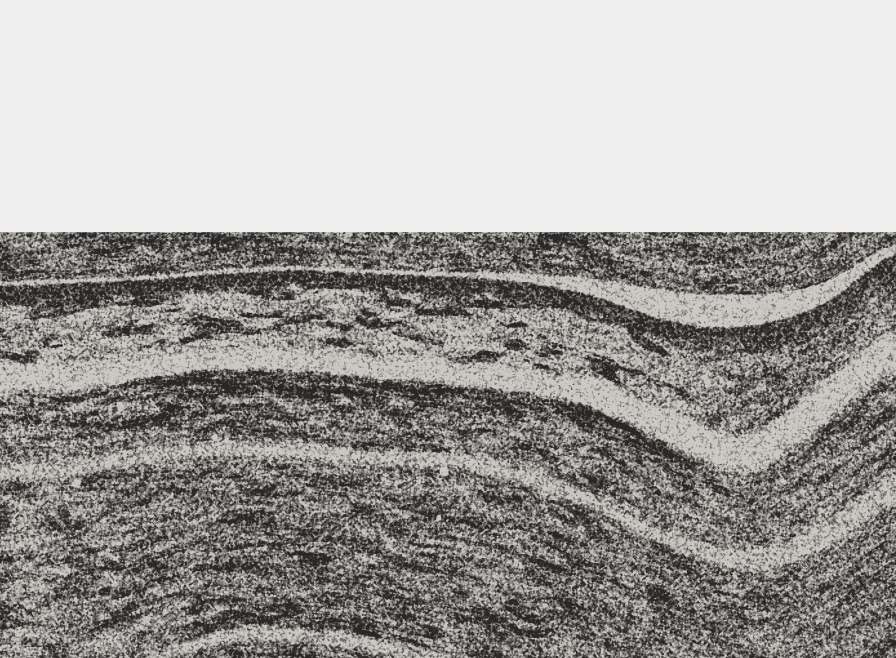
Write a Shadertoy shader that draws this texture.

```glsl
// Folded, grainy sediment layers in section below a plain pale field.
// Four spline horizons bend a depth coordinate; stretched noise along it makes
// streaks and lenses, and a fine grain turns the resulting tone into speckle.

const vec3 FIELD = vec3(0.937);
const vec3 PALE_GRAIN = vec3(0.80, 0.79, 0.77);
const vec3 DARK_GRAIN = vec3(0.16, 0.15, 0.145);
const float SECTION_TOP = 35.3;   // percent of canvas height, from the top

// Horizon depths at 13 even steps across the canvas, in percent of height
const float UPPER[13] = float[13](43.1, 42.7, 42.2, 41.3, 40.8, 41.3, 41.7,
    42.2, 43.8, 46.6, 47.2, 44.7, 37.9);
const float MIDDLE[13] = float[13](57.4, 57.2, 55.7, 54.5, 54.8, 55.7, 56.6,
    57.8, 60.1, 65.2, 68.8, 61.5, 53.5);
const float LOWER[13] = float[13](71.8, 71.3, 69.2, 68.4, 68.8, 69.5, 69.9,
    72.3, 76.6, 81.9, 84.9, 81.7, 74.5);
const float BASE[13] = float[13](106.0, 104.6, 100.5, 96.8, 96.5, 98.1, 100.7,
    104.6, 107.5, 112.0, 116.0, 112.0, 104.0);

float hash(vec2 p) {
    vec3 q = fract(vec3(p.xyx) * 0.1031);
    q += dot(q, q.yzx + 33.33);
    return fract((q.x + q.y) * q.z);
}

float noise(vec2 p) {
    vec2 i = floor(p), f = fract(p);
    f = f * f * (3.0 - 2.0 * f);
    return mix(mix(hash(i), hash(i + vec2(1, 0)), f.x),
               mix(hash(i + vec2(0, 1)), hash(i + vec2(1, 1)), f.x), f.y);
}

float fbm(vec2 p) {
    float sum = 0.0, weight = 0.55;
    for (int i = 0; i < 3; i++) {
        sum += weight * noise(p);
        p = p * 2.03 + 17.3;
        weight *= 0.5;
    }
    return sum / 0.9625;
}

// Catmull-Rom curve through evenly spaced knots
float spline(float knots[13], float u) {
    int i = clamp(int(floor(u)), 0, 11);
    float t = u - float(i);
    float a = knots[max(i - 1, 0)], b = knots[i];
    float c = knots[i + 1], d = knots[min(i + 2, 12)];
    return b + 0.5 * t * (c - a + t * (2.0 * a - 5.0 * b + 4.0 * c - d
        + t * (3.0 * (b - c) + d - a)));
}

// Soft-edged layer; upper and lower edges have separate softness
float layer(float offset, float halfWidth, float softTop, float softBottom) {
    return smoothstep(-softTop, softTop, offset + halfWidth)
         * (1.0 - smoothstep(-softBottom, softBottom, offset - halfWidth));
}

// Sparse round pale clasts, one candidate per grid cell
float clasts(vec2 p, float cellSize, float chance) {
    vec2 cell = floor(p / cellSize);
    vec2 jitter = 0.25 + 0.5 * vec2(hash(cell + 3.1), hash(cell + 8.7));
    float radius = mix(0.35, 0.75, hash(cell + 5.9));
    float d = length(p - (cell + jitter) * cellSize) - radius;
    return step(hash(cell + 41.0), chance) * (1.0 - smoothstep(-0.15, 0.15, d));
}

// Fine speckle from two turned noise grids
float speckle(vec2 p) {
    vec2 turned = mat2(0.8, 0.6, -0.6, 0.8) * p;
    return 0.5 + 1.7 * (0.6 * noise(turned * 3.2) + 0.4 * noise(p * 5.1 + 31.0) - 0.5);
}

void mainImage(out vec4 fragColor, in vec2 fragCoord) {
    // Percent of canvas height, y downward; u counts the spline steps
    float unit = 100.0 / iResolution.y;
    vec2 p = vec2(fragCoord.x, iResolution.y - fragCoord.y) * unit;
    float u = 12.0 * fragCoord.x / iResolution.x;
    float a = spline(UPPER, u), b = spline(MIDDLE, u);
    float c = spline(LOWER, u), d = spline(BASE, u);

    // Depth along the folded bedding
    float depth = p.y < a ? p.y - a
        : p.y < b ? 14.0 * (p.y - a) / (b - a)
        : p.y < c ? 14.0 + 14.0 * (p.y - b) / (c - b)
        : 28.0 + 28.0 * (p.y - c) / (d - c);
    float right = smoothstep(8.0, 10.5, u);

    // Streaks, small dark lenses and thin dashes
    vec2 bed = vec2(p.x, depth + 1.2 * (noise(p * 0.2) - 0.5));
    float streak = fbm(bed * vec2(0.27, 1.5)) - 0.5;
    float lens = smoothstep(0.56, 0.67, fbm(bed * vec2(0.23, 0.75) + 9.0));
    float dash = smoothstep(0.58, 0.72, fbm(bed * vec2(0.2, 1.5) + 57.0));
    float inUpperBed = step(a, p.y) * step(p.y, b);
    float belowMiddle = step(b, p.y);
    float tone = mix(mix(0.47, 0.53, belowMiddle), 0.75 - 0.17 * right, inUpperBed);
    tone += 0.75 * streak - mix(0.32, 0.65, inUpperBed) * (1.0 - 0.6 * right) * lens;
    tone -= 0.28 * (1.0 - inUpperBed) * dash;
    tone += 0.10 * belowMiddle * (1.0 - smoothstep(0.5, 2.5, u));
    tone -= 0.10 * smoothstep(d - 0.5, d + 0.8, p.y);

    // Dark beds under the upper and middle pale layers
    float upperHalf = 0.3 + 2.2 * exp(-pow((u - 9.6) / 1.92, 2.0));
    float middleHalf = 1.7 + 1.3 * smoothstep(5.0, 12.0, u)
        + 0.4 * (1.0 - smoothstep(0.0, 2.0, u));
    float underUpper = p.y - a - upperHalf + 3.0 * streak;
    float underMiddle = p.y - b - middleHalf + 2.0 * streak;
    float upperFade = 1.0 - smoothstep(1.8, 3.8 + 2.5 * right, underUpper);
    tone = mix(tone, 0.03, (0.94 - 0.2 * right) * step(a, p.y) * upperFade);
    float middleShade = smoothstep(1.2, 2.5, u) * (1.0 - smoothstep(8.5, 10.0, u));
    tone -= 0.33 * middleShade * belowMiddle * (1.0 - smoothstep(0.5, 5.0, underMiddle));

    // Pale layers
    float ripple = 1.2 * streak;
    tone = mix(tone, 1.05, layer(p.y - a, upperHalf, 0.25, 0.3));
    tone = mix(tone, 1.06, layer(p.y - b + ripple, middleHalf, 1.1, 0.55 + right));
    tone = mix(tone, 0.91, layer(p.y - c + ripple, 1.1 + 0.8 * right, 1.0, 0.8));
    tone = mix(tone, 0.91, layer(p.y - d + ripple, 0.9, 0.8, 0.5));
    float clastZone = step(13.0, depth) * step(depth, 38.0) * step(u, 7.0);
    tone = mix(tone, 1.25, clastZone * clasts(p, 5.0, 0.09));

    // Grain, then the plain field above
    float light = smoothstep(-0.68, 0.68, tone - speckle(p));
    float section = smoothstep(-0.5 * unit, 0.5 * unit, p.y - SECTION_TOP);
    fragColor = vec4(mix(FIELD, mix(DARK_GRAIN, PALE_GRAIN, light), section), 1.0);
}
```
